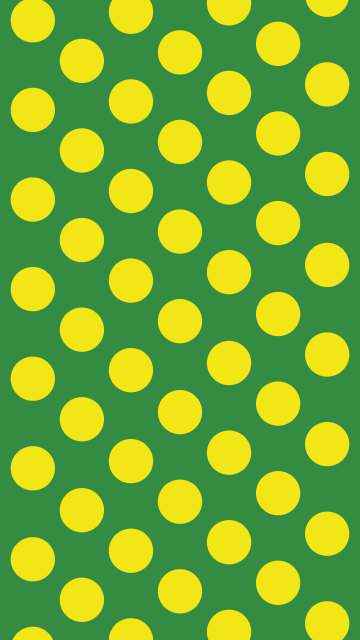
This pattern is drawn by a Shadertoy shader. Its source:

```glsl
// Yellow polka dots on green: seven upright columns, each one raised by a
// column pitch over its left neighbour so that the dots run in diagonals.
// Rows are folded by rounding; one diagonal gap is slightly wider.

#define GROUND     vec3(0.20, 0.55, 0.26)
#define DOT        vec3(0.95, 0.90, 0.09)
#define PITCH      0.07665  // column spacing and rise, in canvas heights
#define ROW        0.1400   // vertical spacing within a column
#define RADIUS     0.0346
#define SEAM       0.0021   // extra gap below the central diagonal
#define ORIGIN_Y  -0.0018   // height of the central dot
#define SIDE_COLS  3.0      // columns on each side of the centre

// Signed distance to the dot of the nearest column and row.
float dotDistance(vec2 p) {
    float column = clamp(round(p.x / PITCH), -SIDE_COLS, SIDE_COLS);
    vec2 q = p - vec2(column * PITCH, column * PITCH + ORIGIN_Y);

    // Close the wider gap before folding the rows.
    if (q.y < -0.5 * (ROW + SEAM)) q.y += SEAM;
    q.y -= ROW * round(q.y / ROW);
    return length(q) - RADIUS;
}

void mainImage(out vec4 fragColor, in vec2 fragCoord) {
    vec2 p = (fragCoord - 0.5 * iResolution.xy) / iResolution.y;

    // One pixel of edge smoothing.
    float coverage = clamp(0.5 - dotDistance(p) * iResolution.y, 0.0, 1.0);
    fragColor = vec4(mix(GROUND, DOT, coverage), 1.0);
}
```
